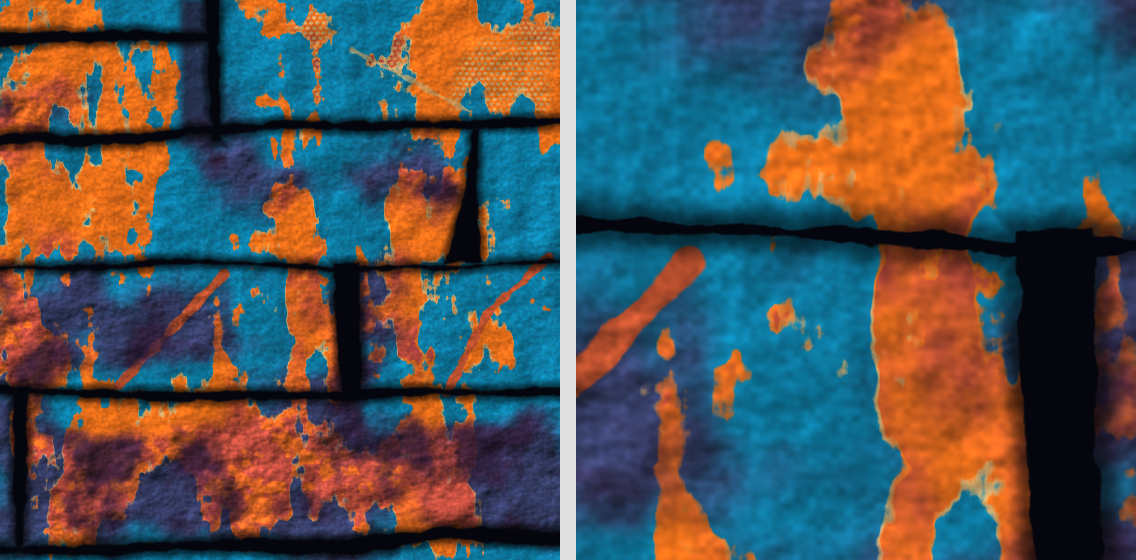
Left, the full canvas; right, a detail of the centre.
A Shadertoy shader for this texture:

```glsl
const vec3 INDIGO = vec3(0.20, 0.23, 0.38);
const vec3 TEAL = vec3(0.05, 0.47, 0.62);
const vec3 RUST = vec3(0.64, 0.25, 0.24);
const vec3 ORANGE = vec3(0.88, 0.42, 0.10);
const vec3 SAND = vec3(0.76, 0.62, 0.40);
const vec3 PLUM = vec3(0.17, 0.10, 0.20);
const vec3 SHADOW = vec3(0.02, 0.025, 0.05);

// Broad paint areas: centre, half size
const vec4 WARM_AREAS[10] = vec4[10](
    vec4(0.57, 0.15, 0.27, 0.09), vec4(0.13, 0.14, 0.08, 0.06),
    vec4(0.52, 0.42, 0.07, 0.11), vec4(0.73, 0.42, 0.07, 0.11),
    vec4(0.10, 0.64, 0.10, 0.10), vec4(0.76, 0.59, 0.07, 0.06),
    vec4(0.52, 0.56, 0.03, 0.03), vec4(0.10, 0.84, 0.12, 0.10),
    vec4(0.78, 0.89, 0.25, 0.09), vec4(0.02, 0.42, 0.04, 0.08));
const vec4 DEEP_AREAS[5] = vec4[5](
    vec4(0.48, 0.15, 0.50, 0.12), vec4(0.22, 0.42, 0.25, 0.11),
    vec4(0.62, 0.69, 0.22, 0.06), vec4(0.68, 0.42, 0.04, 0.10),
    vec4(0.04, 0.80, 0.06, 0.05));

float hash(vec2 p) {
    return fract(sin(dot(p, vec2(127.1, 311.7))) * 43758.5);
}

float noise(vec2 p) {
    vec2 i = floor(p), f = fract(p);
    f = f * f * (3.0 - 2.0 * f);
    return mix(mix(hash(i), hash(i + vec2(1, 0)), f.x),
               mix(hash(i + vec2(0, 1)), hash(i + 1.0), f.x), f.y);
}

float fbm(vec2 p) {
    float sum = 0.0, amp = 0.5;
    for (int i = 0; i < 5; i++) {
        sum += amp * noise(p);
        p = mat2(1.6, 1.2, -1.2, 1.6) * p + 7.3;
        amp *= 0.5;
    }
    return sum / 0.97;
}

float boxDistance(vec2 p, vec4 area) {
    vec2 d = abs(p - area.xy) - area.zw;
    return length(max(d, 0.0)) + min(max(d.x, d.y), 0.0);
}

float segmentDistance(vec2 p, vec2 a, vec2 b) {
    vec2 ab = b - a;
    return length(p - a - ab * clamp(dot(p - a, ab) / dot(ab, ab), 0.0, 1.0));
}

// Wavy bed joint; width breathes along its length
float bedJoint(vec2 p, float y, float halfWidth) {
    float wave = (fbm(vec2(p.x * 5.0, y * 91.0)) - 0.5) * 0.03;
    float swell = 0.6 + 0.8 * noise(vec2(p.x * 9.0, y * 57.0));
    return abs(p.y - y - wave) - halfWidth * swell;
}

// Upright gap; span is bottom and top, x and halfWidth are at top and bottom
float uprightGap(vec2 p, vec2 span, vec2 x, vec2 halfWidth) {
    float t = clamp((span.y - p.y) / (span.y - span.x), 0.0, 1.0);
    float side = abs(p.x - mix(x.x, x.y, t)) - mix(halfWidth.x, halfWidth.y, t * t);
    return max(side, max(span.x - p.y, p.y - span.y));
}

float stoneDistance(vec2 p) {
    float d = bedJoint(p, 0.021 + 0.022 * smoothstep(0.5, 0.85, p.x), 0.007 + 0.008 * p.x);
    d = min(d, bedJoint(p, 0.299, 0.007));
    d = min(d, bedJoint(p, 0.528, 0.004));
    d = min(d, bedJoint(p, 0.755 + 0.023 * smoothstep(0.25, 0.55, p.x), 0.008));
    d = min(d, max(bedJoint(p, 0.935, 0.010), p.x - 0.375));
    d = min(d, uprightGap(p, vec2(0.02, 0.30), vec2(0.037, 0.035), vec2(0.013, 0.007)));
    d = min(d, uprightGap(p, vec2(0.30, 0.53), vec2(0.617, 0.627), vec2(0.023, 0.018)));
    d = min(d, uprightGap(p, vec2(0.53, 0.77), vec2(0.850, 0.828), vec2(0.006, 0.034)));
    d = min(d, uprightGap(p, vec2(0.75, 1.10), vec2(0.375, 0.386), vec2(0.012, 0.007)));
    return d + (fbm(p * 45.0) - 0.5) * 0.010;
}

// Staggered print dots
float wovenDots(vec2 p) {
    vec2 g = p * vec2(90.0, 110.0);
    g.x += 0.5 * mod(floor(g.y), 2.0);
    return 1.0 - smoothstep(0.25, 0.45, length(fract(g) - 0.5));
}

vec3 paint(vec2 p, float deep) {
    float warmDistance = 1.0;
    for (int i = 0; i < 10; i++) warmDistance = min(warmDistance, boxDistance(p, WARM_AREAS[i]));
    float drips = fbm(p * vec2(30.0, 6.0) + 4.0);
    float blots = fbm(p * vec2(9.0, 8.0) + 19.0);
    float flecks = fbm(p * 38.0);
    float warm = 0.02 - 5.5 * warmDistance + 2.2 * (blots - 0.5)
               + 1.6 * (drips - 0.5) + 0.9 * (flecks - 0.5);

    vec3 cool = mix(TEAL * (0.8 + 0.4 * drips), INDIGO, deep);
    vec3 hot = mix(mix(RUST, ORANGE, smoothstep(0.25, 0.5, blots)), RUST, deep * 0.85);
    hot = mix(hot, ORANGE, deep * 0.7 * smoothstep(0.55, 0.66, flecks));
    vec3 col = mix(cool, hot, smoothstep(-0.05, 0.05, warm));

    // Pale worn rims and woven print
    float rim = 1.0 - smoothstep(0.02, 0.09, abs(warm));
    col = mix(col, mix(SAND, ORANGE, smoothstep(0.4, 0.6, drips)), rim * mix(0.85, 0.45, deep));
    float print = smoothstep(0.03, -0.03, min(boxDistance(p, vec4(0.61, 0.92, 0.07, 0.07)),
                  boxDistance(p, vec4(0.89, 0.87, 0.10, 0.07))) + (blots - 0.5) * 0.25);
    col = mix(col, SAND, print * wovenDots(p) * step(0.0, warm) * 0.85);

    // Brushed diagonals
    float rough = (flecks - 0.5) * 0.015;
    float redStroke = min(segmentDistance(p, vec2(0.80, 0.30), vec2(0.87, 0.44)),
                          segmentDistance(p, vec2(0.87, 0.44), vec2(0.98, 0.54)));
    redStroke = min(redStroke, segmentDistance(p, vec2(0.21, 0.31), vec2(0.40, 0.51)));
    col = mix(col, mix(ORANGE, RUST, 0.6), 1.0 - smoothstep(0.006, 0.009, redStroke + rough));
    float seam = segmentDistance(p, vec2(0.63, 0.91), vec2(0.84, 0.80));
    return mix(col, SAND, 0.7 * (1.0 - smoothstep(0.003, 0.006, seam + rough)));
}

void mainImage(out vec4 fragColor, in vec2 fragCoord) {
    vec2 p = fragCoord / iResolution.xy;
    float deepDistance = 1.0;
    for (int i = 0; i < 5; i++) deepDistance = min(deepDistance, boxDistance(p, DEEP_AREAS[i]));
    float deep = smoothstep(0.04, -0.04, deepDistance + (fbm(p * 7.0 + 31.0) - 0.5) * 0.3);
    vec3 col = paint(p, deep);

    // Soot stains and the broken rubble column
    float soot = smoothstep(0.50, 0.72, fbm(p * 11.0 + 53.0)) * deep;
    float rubble = smoothstep(0.015, -0.01, boxDistance(p, vec4(0.35, 0.87, 0.025, 0.13)));
    col = mix(col, PLUM, max(soot * 0.85, rubble * 0.75));

    // Chiselled relief lit from the upper left
    vec2 grain = vec2(16.0, 22.0);
    float slope = fbm(p * grain) - fbm((p + vec2(-0.004, 0.004)) * grain);
    col *= clamp(1.0 + slope * mix(1.8, 3.8, deep), 0.45, 1.5);
    col *= 0.9 + 0.2 * noise(p * 230.0);

    // Rounded stone edges and dark joints
    float d = stoneDistance(p);
    float aa = 1.5 / iResolution.y;
    col *= mix(0.4, 1.0, smoothstep(0.0, 0.018, d));
    col = mix(SHADOW, col, smoothstep(-aa, aa, d));
    fragColor = vec4(col, 1.0);
}
```
